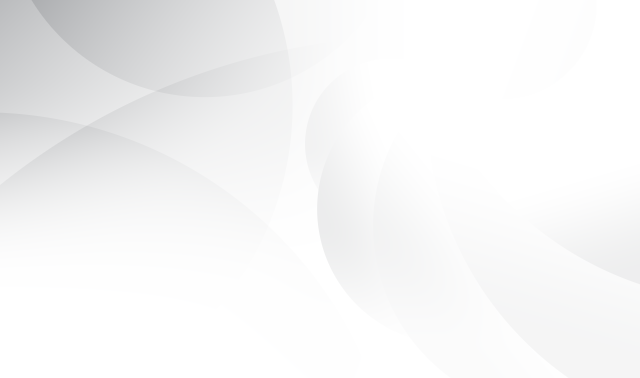
Reproduce this background procedurally as a WebGL 1 fragment shader.

```glsl
precision highp float;
// Soft white background with overlapping grey discs that fade into a bright centre.
uniform vec2 u_resolution;

#define CORNER_SHADE 0.225
#define DISC_FLOOR 0.02
#define TOP_SHADE 0.09
#define SWEEP_SHADE 0.09
#define HILL_SHADE 0.05
#define HAZE_SHADE 0.02
#define PETAL_SHADE 0.052
#define CRESCENT_SHADE 0.075
#define FOLD_SHADE 0.04
#define WING_SHADE 0.066
#define HALO_SHADE 0.007
#define INK vec3(1.02, 1.0, 0.97)

// Depth below the rim of a disc given as (centre, radius); positive inside.
float depthIn(vec2 p, vec3 disc) {
    return disc.z - length(p - disc.xy);
}

// Antialiased coverage from a signed depth.
float cover(float depth) {
    return clamp(depth * u_resolution.y + 0.5, 0.0, 1.0);
}

// Smooth fall from 1 at "from" to 0 at "to".
float fade(vec2 p, vec2 from, vec2 to) {
    vec2 axis = to - from;
    return 1.0 - smoothstep(0.0, 1.0, dot(p - from, axis) / dot(axis, axis));
}

// Translucent discs on the left, whose shades add up.
float leftShade(vec2 p) {
    float large = depthIn(p, vec3(-0.049, 0.721, 0.823));
    float top = depthIn(p, vec3(0.542, 1.281, 0.538));
    float sweep = depthIn(p, vec3(1.122, -0.883, 1.789));
    float hill = depthIn(p, vec3(-0.049, -0.405, 1.108));

    float lowering = smoothstep(0.248, 0.80, p.y);
    float corner = pow(max(0.0, 1.0 - p.x / 1.0 - (1.0 - p.y) / 0.95), 1.5);

    float shade = HAZE_SHADE * lowering * (1.0 - smoothstep(0.73, 1.15, p.x));
    shade += cover(large) * (CORNER_SHADE * corner * lowering
           + DISC_FLOOR * smoothstep(0.14, 0.75, p.y));
    shade += cover(top) * TOP_SHADE * pow(max(0.0, 1.0 - p.x / 1.018), 1.3);
    shade += cover(sweep) * SWEEP_SHADE * lowering
           * max(0.0, 1.0 - p.x / 0.885) * exp(-max(sweep, 0.0) / 0.44);
    shade += cover(hill) * HILL_SHADE
           * max(0.0, 1.0 - p.x / 0.996) * exp(-max(hill, 0.0) / 0.10);
    return shade;
}

// Lay an opaque disc with its own gradient over the shade so far.
float layDisc(float shade, vec2 p, vec3 disc, float strength, vec2 from, vec2 to) {
    return mix(shade, strength * fade(p, from, to), cover(depthIn(p, disc)));
}

void main() {
    vec2 p = gl_FragCoord.xy / u_resolution.y;
    float shade = leftShade(p);

    // Fan of petals around the bright centre, back to front.
    float lowFade = smoothstep(0.07, 0.42, p.y);
    shade = layDisc(shade, p, vec3(1.033, 0.619, 0.226),
                    PETAL_SHADE * mix(0.5, 1.0, smoothstep(0.48, 0.62, p.y)),
                    vec2(0.805, 0.62), vec2(1.03, 0.66));
    shade = layDisc(shade, p, vec3(1.197, 0.447, 0.358),
                    CRESCENT_SHADE * mix(0.06, 1.0, lowFade),
                    vec2(0.838, 0.425), vec2(1.08, 0.53));
    shade = layDisc(shade, p, vec3(1.485, 0.403, 0.498),
                    PETAL_SHADE * mix(0.3, 1.0, lowFade),
                    vec2(0.987, 0.336), vec2(1.208, 0.513));
    shade = layDisc(shade, p, vec3(2.011, 0.723, 0.883), FOLD_SHADE,
                    vec2(1.327, 0.115), vec2(1.460, 0.558));
    shade = layDisc(shade, p, vec3(1.980, 1.102, 0.901), WING_SHADE,
                    vec2(1.637, 0.259), vec2(1.549, 0.558));

    // Faint halo at the upper right.
    shade += HALO_SHADE * cover(depthIn(p, vec3(1.327, 0.989, 0.252)))
           * fade(p, vec2(1.57, 0.85), vec2(1.30, 0.95));

    gl_FragColor = vec4(1.0 - shade * INK, 1.0);
}
```
